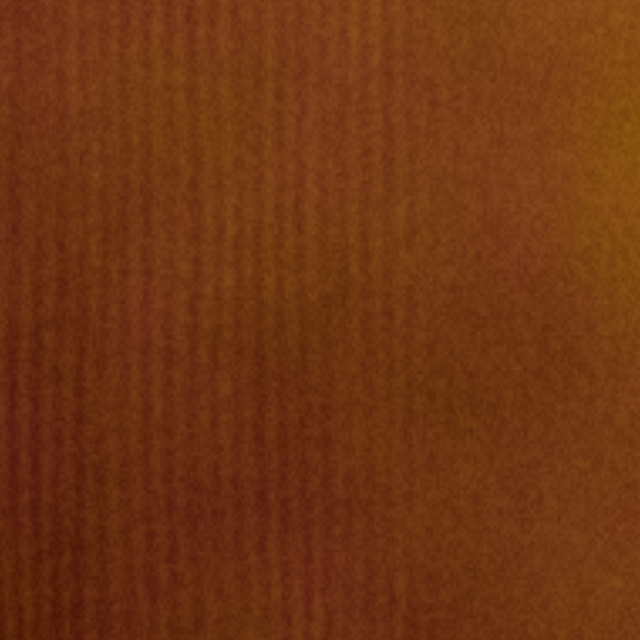
Give the GLSL for this texture, as a WebGL 2 fragment shader.

```glsl
#version 300 es
precision highp float;
// Dim russet cloth with soft vertical ribs, blotchy tints and a fine grain.

uniform vec2 u_resolution;
out vec4 fragColor;

const vec3 RUSSET = vec3(0.433, 0.203, 0.071);
const vec3 TONE_STEP = vec3(0.130, 0.117, 0.045);  // dark to light
const vec3 PLUM_TINT = vec3(0.008, -0.016, 0.024);
const vec3 AMBER_TINT = vec3(0.030, 0.042, -0.028);
const float TAU = 6.2831853;

float hash(vec2 cell) {
    uvec2 q = uvec2(ivec2(cell)) * uvec2(1597u, 3571u);
    uint n = (q.x ^ q.y) * 74093u;
    n = (n ^ (n >> 15)) * 68917u;
    n ^= n >> 13;
    return float(n & 65535u) / 65535.0;
}

// Smooth value noise in -1..1
float noise(vec2 p) {
    vec2 cell = floor(p);
    vec2 f = fract(p);
    f = f * f * (3.0 - 2.0 * f);
    float low = mix(hash(cell), hash(cell + vec2(1.0, 0.0)), f.x);
    float high = mix(hash(cell + vec2(0.0, 1.0)), hash(cell + vec2(1.0)), f.x);
    return 2.0 * mix(low, high, f.y) - 1.0;
}

float fbm(vec2 p, int octaves) {
    float sum = 0.0;
    float weight = 0.6;
    for (int i = 0; i < octaves; i++) {
        sum += weight * noise(p);
        p = p * 2.03 + vec2(17.0, 31.0);
        weight *= 0.5;
    }
    return sum;
}

float glow(vec2 p, vec2 center, vec2 radius) {
    vec2 d = (p - center) / radius;
    return exp(-dot(d, d));
}

// Vertical ribs that waver and fade in and out along their length
float ribs(vec2 p, float count) {
    float sway = 0.3 * noise(p * vec2(9.0, 3.0) + 40.0);
    float wave = sin(TAU * (p.x * count + sway));
    float strength = 0.65 + 0.5 * noise(p * vec2(16.0, 5.0) + 70.0);
    float streak = noise(p * vec2(48.0, 3.0) + 110.0);
    return wave * strength + 0.5 * streak;
}

// Woven grain, slightly taller than wide
float grain(vec2 p) {
    float fine = noise(p * vec2(190.0, 165.0) + 200.0);
    float coarse = noise(p * vec2(95.0, 80.0) + 300.0);
    return 0.6 * fine + 0.4 * coarse;
}

// Sparse pale flecks and dark pits
float flecks(vec2 p) {
    float n = noise(p * vec2(150.0, 125.0) + 400.0);
    return smoothstep(0.72, 1.0, n) - smoothstep(0.72, 1.0, -n);
}

// Broad light: brighter to the right and top, dim at the lower left
float lighting(vec2 p) {
    float slope = 0.58 * (p.x - 0.5) + 0.42 * (p.y - 0.5);
    float sheen = 0.25 * glow(p, vec2(0.55, 1.0), vec2(0.35, 0.3));
    float hollow = 0.22 * glow(p, vec2(0.76, 0.42), vec2(0.16, 0.22));
    float corner = 0.25 * glow(p, vec2(0.0, 0.0), vec2(0.3));
    return slope + sheen - hollow - corner;
}

void main() {
    vec2 p = gl_FragCoord.xy / u_resolution;

    // Brightness
    float ribFade = mix(1.0, 0.22, smoothstep(0.55, 0.75, p.x));
    float tone = lighting(p);
    tone += 0.26 * fbm(p * 4.5 + 500.0, 3);
    tone += 0.17 * ribFade * ribs(p, 29.0);
    tone += 0.34 * grain(p) + 0.22 * flecks(p);

    // Hue blotches
    float plum = 0.9 * fbm(p * vec2(6.0, 5.0) + 600.0, 3);
    plum += 0.7 * glow(p, vec2(0.22, 0.54), vec2(0.08, 0.12));
    plum += 0.8 * glow(p, vec2(0.02, 0.33), vec2(0.08, 0.1));
    plum += 0.5 * glow(p, vec2(0.06, 0.87), vec2(0.1, 0.14));
    float amber = glow(p, vec2(1.0, 0.8), vec2(0.13, 0.3));

    vec3 color = RUSSET + TONE_STEP * tone;
    color += PLUM_TINT * plum + AMBER_TINT * amber;
    fragColor = vec4(clamp(color, 0.0, 1.0), 1.0);
}
```
